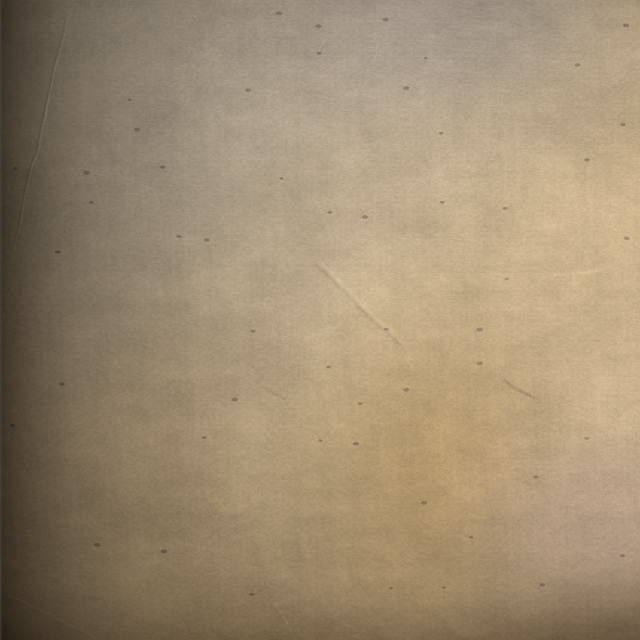
Write a Shadertoy shader that draws this texture.

```glsl
// Aged parchment with a shadowed left and lower edge, warm stains, fibres and creases.
#define COOL_PAPER vec3(0.700, 0.660, 0.600)
#define WARM_PAPER vec3(0.785, 0.690, 0.545)
#define GOLD_STAIN vec3(0.745, 0.625, 0.430)
#define ROSE_STAIN vec3(0.760, 0.660, 0.590)
#define GREY_STAIN vec3(0.670, 0.635, 0.605)
#define LEFT_SHADE 0.67
#define BOTTOM_SHADE 0.39
#define TOP_SHADE 0.11
#define MOTTLE 0.17
#define FIBRE 0.09
#define GRAIN 0.055
#define SPECK_CELLS 17.0

float hash(vec2 p) {
    return fract(sin(dot(p, vec2(127.1, 311.7))) * 43758.5453);
}

float noise(vec2 p) {
    vec2 cell = floor(p), f = fract(p);
    f = f * f * (3.0 - 2.0 * f);
    float low = mix(hash(cell), hash(cell + vec2(1, 0)), f.x);
    float high = mix(hash(cell + vec2(0, 1)), hash(cell + vec2(1, 1)), f.x);
    return mix(low, high, f.y);
}

// Fractal noise centred on zero
float fbm(vec2 p) {
    float sum = 0.0, amp = 0.5;
    for (int i = 0; i < 5; i++) {
        sum += amp * (noise(p) - 0.5);
        p = mat2(1.6, 1.2, -1.2, 1.6) * p + 7.3;
        amp *= 0.5;
    }
    return sum;
}

// Soft elliptical spot
float spot(vec2 p, vec2 centre, vec2 radius) {
    vec2 d = (p - centre) / radius;
    return exp(-dot(d, d));
}

// Soft broken line from a to b
float scratch(vec2 p, vec2 a, vec2 b, float width) {
    vec2 ab = b - a;
    float t = clamp(dot(p - a, ab) / dot(ab, ab), 0.0, 1.0);
    float d = length(p - a - ab * t);
    float fade = smoothstep(0.0, 0.12, t) * smoothstep(1.0, 0.8, t);
    return exp(-d * d / (width * width)) * fade * (0.4 + 0.6 * noise(p * 70.0));
}

// Small dark flecks scattered over a jittered grid
float specks(vec2 p) {
    vec2 cell = floor(p * SPECK_CELLS);
    vec2 jitter = 0.2 + 0.6 * vec2(hash(cell + 3.1), hash(cell + 8.7));
    vec2 d = (p * SPECK_CELLS - cell - jitter) * vec2(0.75, 1.25);
    float size = 0.02 + 0.025 * hash(cell + 5.9);
    return step(0.84, hash(cell)) * (1.0 - smoothstep(size, size + 0.04, length(d)));
}

vec3 paperColour(vec2 p) {
    float warmth = smoothstep(-0.35, 0.75, p.x - 0.6 * p.y + 0.12);
    vec3 c = mix(COOL_PAPER, WARM_PAPER, warmth);
    c = mix(c, GOLD_STAIN, 0.75 * spot(p, vec2(0.68, 0.26), vec2(0.17, 0.20)));
    c = mix(c, GOLD_STAIN, 0.30 * spot(p, vec2(0.25, 0.25), vec2(0.25, 0.30)));
    c = mix(c, ROSE_STAIN, 0.75 * spot(p, vec2(0.95, 0.15), vec2(0.17, 0.16)));
    return mix(c, GREY_STAIN, 0.75 * spot(p, vec2(0.68, 1.0), vec2(0.28, 0.17)));
}

float edgeShade(vec2 p) {
    float left = 1.0 - LEFT_SHADE * exp(-p.x / 0.17);
    float bottom = 1.0 - BOTTOM_SHADE * exp(-p.y / 0.12);
    float top = 1.0 - TOP_SHADE * exp(-(1.0 - p.y) / 0.10);
    float corner = 1.0 - 0.20 * spot(p, vec2(1.0, 0.0), vec2(0.15, 0.08));
    return left * bottom * top * corner;
}

// Broad blotches, horizontal fibres and fine grain
float surface(vec2 p) {
    float blotch = fbm(p * vec2(5.5, 6.5) + 2.7);
    float weave = fbm(p * vec2(22.0, 48.0) + 11.0);
    float streak = fbm(p * vec2(45.0, 7.0) + 31.0);
    float fine = noise(p * vec2(210.0, 310.0)) + noise(p * 430.0) - 1.0;
    float light = 0.05 * spot(p, vec2(0.54, 0.56), vec2(0.06, 0.05))
                + 0.04 * spot(p, vec2(0.37, 0.53), vec2(0.09, 0.06))
                - 0.05 * spot(p, vec2(0.40, 0.43), vec2(0.07, 0.09))
                - 0.06 * spot(p, vec2(0.23, 0.20), vec2(0.09, 0.06))
                - 0.05 * spot(p, vec2(0.73, 0.54), vec2(0.02, 0.025));
    return 1.0 + light + MOTTLE * blotch + FIBRE * (weave + 0.6 * streak) + GRAIN * fine;
}

// Pale scratches near the left edge, paired creases further in
float marks(vec2 p) {
    vec2 q = p + 0.012 * vec2(fbm(p * 14.0), fbm(p * 14.0 + 40.0));
    float m = 0.16 * scratch(q, vec2(0.110, 0.99), vec2(0.012, 0.57), 0.0014);
    m -= 0.12 * scratch(q + vec2(0.003, 0.0), vec2(0.110, 0.99), vec2(0.012, 0.57), 0.0018);
    m += 0.14 * scratch(q, vec2(0.0, 0.075), vec2(0.18, -0.01), 0.0015);
    m += 0.10 * scratch(q, vec2(0.43, 0.06), vec2(0.46, 0.0), 0.0015);
    m += 0.07 * scratch(q, vec2(0.49, 0.60), vec2(0.65, 0.45), 0.004);
    m -= 0.10 * scratch(q + vec2(0.004, 0.005), vec2(0.49, 0.60), vec2(0.65, 0.45), 0.0025);
    m -= 0.16 * scratch(q, vec2(0.785, 0.405), vec2(0.845, 0.373), 0.0025);
    m -= 0.12 * scratch(q, vec2(0.41, 0.395), vec2(0.45, 0.375), 0.0025);
    m += 0.09 * scratch(q, vec2(0.86, 0.567), vec2(0.95, 0.578), 0.003);
    return m - 0.22 * specks(p);
}

void mainImage(out vec4 fragColor, in vec2 fragCoord) {
    vec2 p = fragCoord / iResolution.xy;
    // Shadows lose blue first, so they turn brown
    vec3 colour = paperColour(p) * pow(vec3(edgeShade(p)), vec3(1.0, 1.08, 1.22));
    colour *= surface(p) + marks(p);
    // Thin worn rim on the left
    colour = mix(colour, vec3(0.29, 0.27, 0.25), 0.6 * (1.0 - smoothstep(0.001, 0.004, p.x)));
    fragColor = vec4(clamp(colour, 0.0, 1.0), 1.0);
}
```
